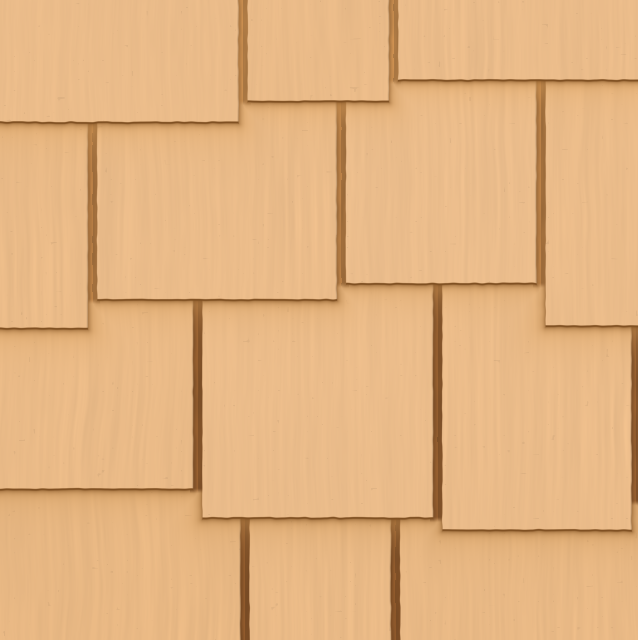
A Shadertoy shader for this texture:

```glsl
const vec3 PAINT = vec3(0.925, 0.745, 0.555);
const vec3 WARM = vec3(0.87, 0.64, 0.37);
const vec3 UMBER = vec3(0.45, 0.27, 0.10);

// Per course, counted from the top: joint centres and shingle bottoms
const vec3 JOINTS[4] = vec3[4](
    vec3(0.381, 0.617, 2.0), vec3(0.145, 0.535, 0.848),
    vec3(0.310, 0.686, 0.997), vec3(0.384, 0.620, 2.0));
const vec4 BOTTOMS[4] = vec4[4](
    vec4(0.193, 0.160, 0.127, 0.127), vec4(0.515, 0.470, 0.445, 0.511),
    vec4(0.766, 0.811, 0.830, 0.785), vec4(1.2));

float hash(vec2 p) {
    vec3 q = fract(vec3(p.xyx) * 0.1031);
    q += dot(q, q.yzx + 33.33);
    return fract((q.x + q.y) * q.z);
}

float noise(vec2 p) {
    vec2 i = floor(p), f = fract(p);
    f = f * f * (3.0 - 2.0 * f);
    return mix(mix(hash(i), hash(i + vec2(1, 0)), f.x),
               mix(hash(i + vec2(0, 1)), hash(i + vec2(1, 1)), f.x), f.y);
}

float boxDistance(vec2 p, vec2 lo, vec2 hi) {
    vec2 q = max(lo - p, p - hi);
    return length(max(q, 0.0)) + min(max(q.x, q.y), 0.0);
}

// Embossed wood grain: upright ridges, bent more on some shingles
float grain(vec2 p, float seed) {
    vec2 q = p + seed * 37.0;
    float bend = mix(0.006, 0.035, seed * seed);
    float x = q.x + bend * (noise(q * vec2(7.0, 4.0)) - 0.5)
                  + 0.004 * noise(q * vec2(20.0, 14.0));
    float ridges = noise(vec2(x * 190.0, q.y * 5.0)) - 0.5;
    float fine = noise(vec2(x * 420.0, q.y * 24.0)) - 0.5;
    float patches = noise(q * vec2(9.0, 5.0));
    return ridges * mix(0.015, 0.055, patches) + fine * 0.014;
}

void mainImage(out vec4 fragColor, in vec2 fragCoord) {
    vec2 p = fragCoord / iResolution.xy;
    p.y = 1.0 - p.y;
    float aa = 0.8 / iResolution.y;
    vec3 color = PAINT;

    // Courses overlap, so paint from the lowest upward
    for (int row = 3; row >= 0; row--) {
        vec3 joint = JOINTS[row];
        vec4 bottoms = BOTTOMS[row];
        float depth = float(row) / 3.0;
        float dist = 9.0, seed = 0.0, bottom = 0.0, right = 0.0, slot = 0.0;

        // Nearest shingle and the open joints between neighbours
        for (int i = 0; i < 4; i++) {
            float lo = i == 0 ? -1.0 : joint[max(i - 1, 0)] + 0.0072;
            float hi = i == 3 ? 3.0 : joint[min(i, 2)] - 0.0072;
            float id = hash(vec2(float(i) + 3.0, float(row) * 7.0 + 2.0));
            float rough = 0.0016 * (noise(vec2(p.x * 90.0, id * 50.0)) - 0.5);
            float edge = bottoms[i] + rough;
            float side = 0.0012 * (noise(vec2(p.y * 80.0, id * 90.0)) - 0.5);
            float d = boxDistance(p, vec2(lo + side, -1.0), vec2(hi + side, edge));
            if (d < dist) {
                dist = d;
                seed = id;
                bottom = edge;
                right = hi + side;
            }
            if (i < 3) {
                float end = min(bottoms[i], bottoms[i + 1]);
                slot = max(slot, step(abs(p.x - joint[i]), 0.012)
                    * (1.0 - smoothstep(end - 0.004, end + 0.006, p.y)));
            }
        }

        // Shadow cast on the course below: broad glow, then dark contact
        float away = max(dist, 0.0);
        color = mix(color, WARM * mix(1.0, 0.9, depth), 0.55 * exp(-away / 0.025));
        color = mix(color, UMBER, 0.55 * exp(-away / 0.0045));

        // Recessed joint, darker beside its left wall
        vec3 recess = mix(vec3(0.74, 0.52, 0.29), vec3(0.53, 0.33, 0.16),
                          smoothstep(0.1, 0.8, depth));
        float across = clamp((p.x - right) / 0.0144, 0.0, 1.0);
        recess *= mix(0.9, 1.06, smoothstep(0.0, 0.5, across));
        recess *= 0.96 + 0.08 * noise(p * vec2(300.0, 30.0));
        color = mix(color, recess, slot);

        // Painted face with grain, tint and small blemishes
        vec3 face = mix(PAINT, vec3(0.90, 0.70, 0.48), 0.25 * seed + 0.3 * depth * depth);
        face *= 1.0 + grain(p, seed) + 0.012 * (noise(p * 5.0 + seed * 20.0) - 0.5);
        float speck = smoothstep(0.94, 0.99, noise(p * vec2(130.0, 170.0) + seed * 70.0));
        face *= 1.0 - 0.05 * speck;

        // Cut edges: shaded right side and dark lower lip
        face *= 1.0 - 0.15 * smoothstep(right - 0.003, right, p.x);
        face = mix(face, mix(UMBER, WARM, 0.12),
                   smoothstep(bottom - 0.0028 - aa, bottom - 0.0028 + aa, p.y));
        color = mix(color, face, 1.0 - smoothstep(-aa, aa, dist));
    }
    fragColor = vec4(color, 1.0);
}
```
